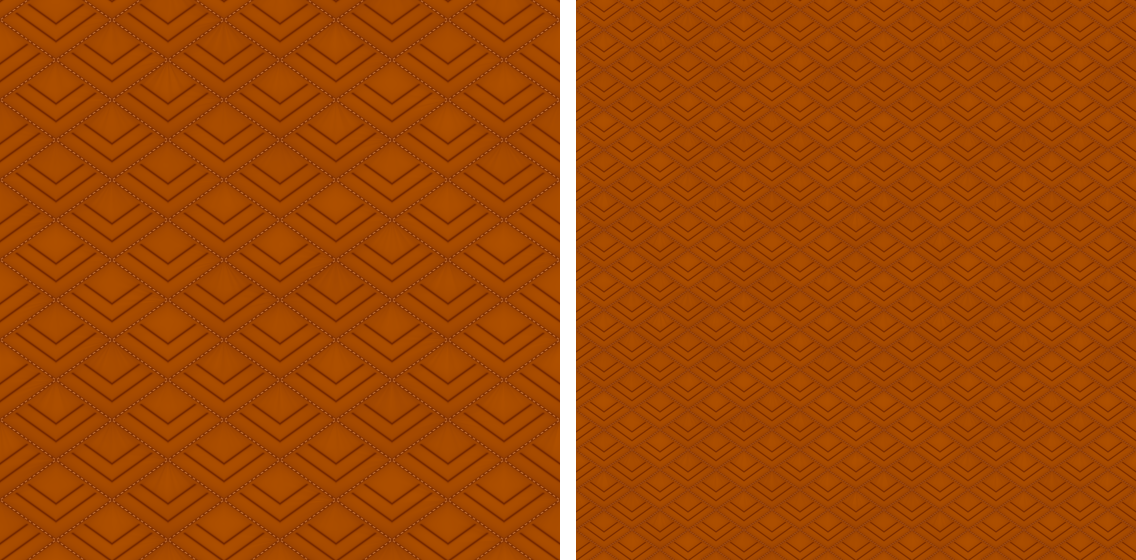
Left, the tile; right, the same tile 2 across and 2 down.
A WebGL 2 fragment shader for this pattern:

```glsl
#version 300 es
precision highp float;
// Quilted orange leather: stitched diamonds, each embossed with two chevrons.

#define REPEATS vec2(5.0, 7.0)
#define OUTER_CHEVRON 0.232
#define INNER_CHEVRON 0.452
#define CHEVRON_END 0.957
#define CHEVRON_WIDTH 0.0020
#define STITCHES 14.0
#define THREAD_WIDTH 0.0010
#define GROOVE_WIDTH 0.0020
#define SEAM_SHADE 0.62
#define CREASE_DEPTH 0.26
#define MOTTLE_DEPTH 0.22

uniform vec2 u_resolution;
out vec4 fragColor;

const vec3 LEATHER = vec3(0.672, 0.305, 0.0);
const vec3 SHADE = vec3(0.53, 0.215, 0.015);
const vec3 CREASE = vec3(0.44, 0.145, 0.0);
const vec3 THREAD = vec3(0.78, 0.46, 0.22);

float hash(vec2 p) {
    vec3 h = fract(p.xyx * vec3(0.1031, 0.1030, 0.0973));
    h += dot(h, h.yzx + 33.33);
    return fract((h.x + h.y) * h.z);
}

// Value noise that wraps after a whole number of cells.
float wrapNoise(vec2 p, vec2 period) {
    vec2 i = floor(p), f = fract(p);
    f = f * f * (3.0 - 2.0 * f);
    vec2 lo = mod(i, period), hi = mod(i + 1.0, period);
    return mix(mix(hash(lo), hash(vec2(hi.x, lo.y)), f.x),
               mix(hash(vec2(lo.x, hi.y)), hash(hi), f.x), f.y);
}

float mottle(vec2 uv) {
    float sum = 0.0, weight = 0.5;
    vec2 freq = vec2(10.0, 14.0);
    for (int i = 0; i < 4; i++) {
        sum += weight * wrapNoise(uv * freq, freq);
        freq *= 2.0;
        weight *= 0.5;
    }
    return sum - 0.47;
}

// Fan of soft folds spreading from one corner of a diamond.
float folds(vec2 fromCorner, float seed) {
    float angle = atan(fromCorner.x, fromCorner.y);
    float reach = length(fromCorner);
    float fan = wrapNoise(vec2(angle * 11.0, seed * 61.0), vec2(64.0)) - 0.5;
    return fan * smoothstep(0.02, 0.15, reach) * (1.0 - smoothstep(0.25, 0.85, reach));
}

// Darkness of an embossed V: a fine line with a softer shadow on its inner side.
float chevron(vec2 p, float level, float scale) {
    float d = (min(p.x, p.y) - level) * scale;
    float line = exp(-d * d / (CHEVRON_WIDTH * CHEVRON_WIDTH));
    float shadow = 0.24 * exp(-abs(d) / (d > 0.0 ? 0.006 : 0.003));
    float ends = 1.0 - smoothstep(CHEVRON_END - 0.03, CHEVRON_END + 0.01, max(p.x, p.y));
    return (0.72 * line + shadow) * ends;
}

// Soft-edged strip, given the distance to its centre line.
float strip(float d, float halfWidth, float aa) {
    return 1.0 - smoothstep(halfWidth - aa, halfWidth + aa, d);
}

void main() {
    vec2 uv = gl_FragCoord.xy / u_resolution;
    float aa = 0.6 / min(u_resolution.x, u_resolution.y);

    // Slanted axes: each diamond becomes a unit square, lowest corner at 0.
    vec2 grid = uv * REPEATS;
    vec2 slant = vec2(grid.y + grid.x, grid.y - grid.x) - 0.75;
    vec2 cell = floor(slant), p = fract(slant);
    float scale = 1.0 / length(REPEATS);
    vec2 id = mod(vec2(cell.x - cell.y, cell.x + cell.y) + 0.5, 2.0 * REPEATS);
    float tone = hash(id + 3.7), seed = hash(id + 19.3);

    // Padding: dark towards the seams and the lower corner.
    vec2 edge = min(p, 1.0 - p);
    float seam = min(edge.x, edge.y);
    float dark = SEAM_SHADE * exp(-seam / 0.07);
    dark += 0.16 * exp(-length(p) / 0.22) + 0.12 * exp(-length(edge) / 0.10);

    // Wear: cloudy dye, a little change of tone, folds from two corners.
    dark += MOTTLE_DEPTH * mottle(uv) + 0.08 * (tone - 0.4);
    vec2 side = seed < 0.5 ? vec2(p.x, 1.0 - p.y) : vec2(1.0 - p.x, p.y);
    dark += CREASE_DEPTH * (tone * folds(1.0 - p, seed) + 0.7 * seed * folds(side, tone));
    vec3 color = mix(LEATHER, SHADE, clamp(dark, -0.08, 1.0));

    // Embossed chevrons.
    float press = chevron(p, OUTER_CHEVRON, scale) + chevron(p, INNER_CHEVRON, scale);
    color = mix(color, CREASE, clamp(press, 0.0, 1.0));

    // Seam groove, with dashes of thread laid along it.
    float d = seam * scale;
    color = mix(color, CREASE, 0.62 * strip(d, GROOVE_WIDTH, aa + 0.0006));
    float along = edge.x < edge.y ? p.y : p.x;
    float dash = abs(fract(along * STITCHES) - 0.5);
    float stitch = strip(dash, 0.29, 0.10) * strip(d, THREAD_WIDTH, aa);
    color = mix(color, THREAD, 0.85 * stitch);

    fragColor = vec4(color, 1.0);
}
```
